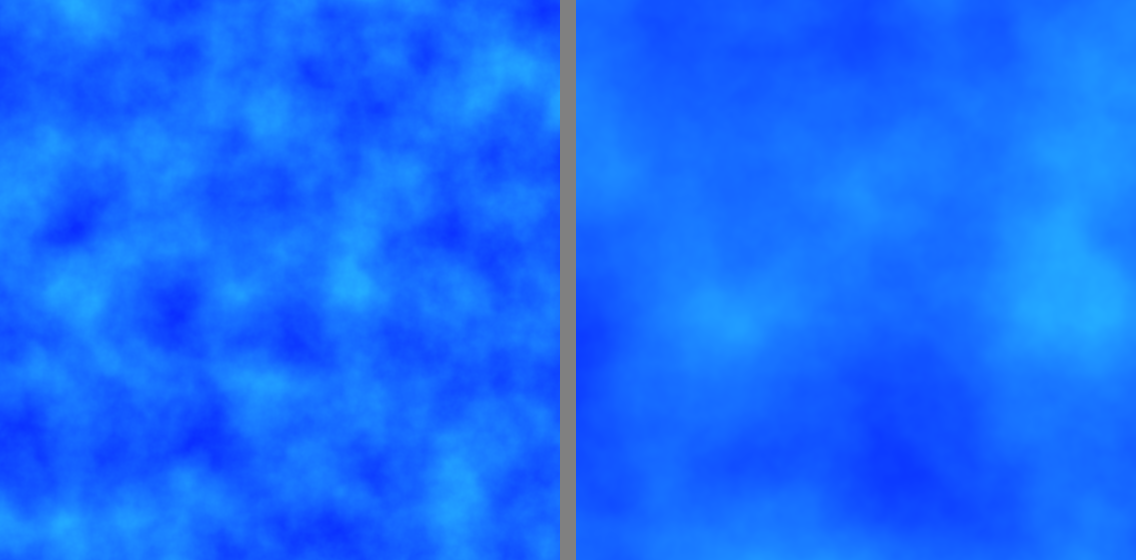
Left: the whole. Right: its middle third, enlarged.
A WebGL 2 fragment shader for this texture:

```glsl
#version 300 es
precision highp float;
// Soft, cloudy blue mottling made of layered gradient noise.

uniform vec2 u_resolution;
out vec4 fragColor;

const float CELLS = 6.0;         // coarsest noise cells across the canvas
const int OCTAVES = 6;
const float GAIN = 0.5;          // strength of each octave against the last
const float LACUNARITY = 2.0;
const float CONTRAST = 0.635;
const float MIDTONE = 0.498;
const vec2 OCTAVE_SHIFT = vec2(23.61, 58.27);
const vec3 DEEP_BLUE = vec3(0.02, 0.10, 1.0);
const vec3 SKY_BLUE = vec3(0.155, 0.74, 1.0);

// Integer hash of a lattice point, scrambled well enough for two values
uint hash(ivec2 cell) {
    uvec2 q = uvec2(cell) * uvec2(1597334673u, 3812015801u);
    uint h = (q.x ^ q.y) * 1597334673u;
    h = (h ^ (h >> 16)) * 2246822519u;
    h = (h ^ (h >> 13)) * 3266489917u;
    return h ^ (h >> 16);
}

// Random gradient of varying length, so some regions stay calmer
vec2 gradient(ivec2 cell) {
    uint h = hash(cell);
    return vec2(h & 0xffffu, h >> 16) / 32767.5 - 1.0;
}

// Contribution of one lattice corner
float corner(ivec2 cell, vec2 offset) {
    return dot(gradient(cell), offset);
}

float gradientNoise(vec2 p) {
    ivec2 cell = ivec2(floor(p));
    vec2 f = fract(p);
    vec2 fade = f * f * f * (f * (f * 6.0 - 15.0) + 10.0);
    float bottom = mix(corner(cell, f),
                       corner(cell + ivec2(1, 0), f - vec2(1.0, 0.0)), fade.x);
    float top = mix(corner(cell + ivec2(0, 1), f - vec2(0.0, 1.0)),
                    corner(cell + ivec2(1, 1), f - vec2(1.0, 1.0)), fade.x);
    return mix(bottom, top, fade.y);
}

// Sum of octaves, each shifted so that lattice points do not line up
float cloudNoise(vec2 p) {
    float sum = 0.0;
    float amplitude = 1.0;
    for (int i = 0; i < OCTAVES; i++) {
        sum += amplitude * gradientNoise(p);
        p = p * LACUNARITY + OCTAVE_SHIFT;
        amplitude *= GAIN;
    }
    return sum;
}

void main() {
    vec2 uv = gl_FragCoord.xy / u_resolution.y;
    float tone = MIDTONE + CONTRAST * cloudNoise(uv * CELLS + OCTAVE_SHIFT);
    vec3 color = mix(DEEP_BLUE, SKY_BLUE, clamp(tone, 0.0, 1.0));
    fragColor = vec4(color, 1.0);
}
```
